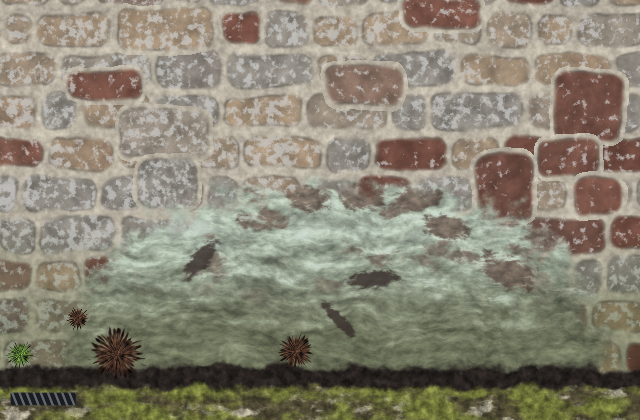
Give the GLSL for this texture, as a Shadertoy shader.

```glsl
// Weathered rubble stone wall with a green rock outcrop, dark soil and mossy ground.
#define COURSE 0.098
#define MORTAR vec3(0.73, 0.70, 0.64)
#define LICHEN vec3(0.80, 0.80, 0.79)
#define GREY_STONE vec3(0.56, 0.54, 0.51)
#define TAN_STONE vec3(0.56, 0.49, 0.41)
#define RED_STONE vec3(0.43, 0.29, 0.25)
#define MINT vec3(0.65, 0.70, 0.64)
#define OLIVE vec3(0.42, 0.44, 0.35)
#define SOIL vec3(0.15, 0.13, 0.12)
#define MOSS vec3(0.43, 0.45, 0.22)

float hash(vec2 p) {
  vec3 q = fract(p.xyx * vec3(0.1031, 0.103, 0.0973));
  q += dot(q, q.yzx + 33.33);
  return fract((q.x + q.y) * q.z);
}

float corner(vec2 cell, vec2 offset) {
  float a = 6.2832 * hash(cell);
  return dot(vec2(cos(a), sin(a)), offset);
}

// Gradient noise
float noise(vec2 p) {
  vec2 i = floor(p), f = fract(p), e = vec2(1, 0);
  vec2 u = f * f * (3.0 - 2.0 * f);
  return mix(mix(corner(i, f), corner(i + e, f - e), u.x),
    mix(corner(i + e.yx, f - e.yx), corner(i + 1.0, f - 1.0), u.x), u.y);
}

float fbm(vec2 p) {
  float sum = 0.0, amp = 0.6;
  for (int i = 0; i < 5; i++) {
    sum += amp * noise(p);
    p = mat2(1.6, 1.2, -1.2, 1.6) * p + 7.3;
    amp *= 0.55;
  }
  return sum;
}

float roundBox(vec2 p, vec2 size, float r) {
  vec2 d = abs(p) - size + r;
  return length(max(d, 0.0)) + min(max(d.x, d.y), 0.0) - r;
}

// Soft ragged ellipse mask
float blob(vec2 d, vec2 radius, float slope, float rag) {
  d.y -= slope * d.x;
  return 1.0 - smoothstep(0.7, 1.15, length(d / radius) + rag);
}

float jointAt(float i, float row) {
  return i + 0.55 * (hash(vec2(i, row) + 19.0) - 0.5);
}

vec3 wall(vec2 p, float px) {
  vec2 q = p + 0.016 * vec2(noise(p * 7.0), noise(p * 7.0 + 31.0))
    + 0.005 * vec2(noise(p * 32.0), noise(p * 32.0 + 9.0));
  // Coursed stones with uneven joints
  float row = floor(q.y / COURSE), width = mix(0.12, 0.19, hash(vec2(row, 3)));
  float u = q.x / width + 9.0 * hash(vec2(row, 8)), i = floor(u);
  i += step(jointAt(i + 1.0, row), u) - step(u, jointAt(i, row));
  float left = jointAt(i, row), right = jointAt(i + 1.0, row);
  float id = hash(vec2(i, row) + 4.0);
  vec2 local = vec2((u - 0.5 * (left + right)) * width, q.y - (row + 0.5) * COURSE);
  vec2 size = vec2((right - left) * width, COURSE - 0.012 * id) * 0.5;
  float d = roundBox(local, size - 0.008, 0.024);
  float red = smoothstep(0.55, 0.9, hash(vec2(id * 91.0, row)) + 0.22 * (p.x - 0.75));
  // Large stones: centre and half size
  vec4 large[10] = vec4[10](
    vec4(1.4, 0.746, 0.078, 0.075), vec4(1.355, 0.627, 0.074, 0.044),
    vec4(1.425, 0.534, 0.054, 0.044), vec4(1.2, 0.553, 0.066, 0.08),
    vec4(1.052, 0.97, 0.09, 0.038), vec4(0.252, 0.796, 0.086, 0.036),
    vec4(0.863, 0.796, 0.09, 0.047), vec4(0.393, 0.93, 0.113, 0.05),
    vec4(0.391, 0.683, 0.105, 0.055), vec4(0.397, 0.563, 0.066, 0.054));
  for (int k = 0; k < 10; k++) {
    float s = roundBox(q - large[k].xy, large[k].zw, 0.026);
    if (s < 0.013) {
      d = s;
      id = hash(vec2(k, 55));
      red = k < 6 ? 0.95 : (k == 6 ? 0.45 : 0.0);
    }
  }
  // Stone faces, lichen crust and shaded joints
  float speck = fbm(p * 55.0);
  vec3 face = mix(GREY_STONE, TAN_STONE, smoothstep(0.25, 0.9, id));
  face = mix(face, RED_STONE, red) * (0.94 + 0.17 * id + 0.42 * fbm(p * 22.0 + id * 40.0));
  float crust = speck + 0.5 * fbm(p * 7.0) + 0.13 * (1.0 - red) - 0.08 * p.x;
  face = mix(face, LICHEN, 0.72 * smoothstep(0.0, 0.35, crust));
  vec3 joint = MORTAR * (1.0 + 0.28 * speck + 0.2 * fbm(p * 12.0));
  vec3 col = mix(face, joint, smoothstep(-0.005 - px, 0.004 + px, d));
  float rim = d / 0.004;
  col *= 1.0 - 0.24 * exp(-rim * rim) * smoothstep(-0.3, 0.3, noise(p * 20.0));
  float dry = smoothstep(0.18, 0.52, p.y + 0.08 * noise(p * 6.0));
  return col * mix(vec3(0.76, 0.8, 0.72), vec3(1), dry);
}

vec3 outcrop(vec2 p) {
  vec2 q = p + 0.035 * vec2(fbm(p * 6.0), fbm(p * 6.0 + 17.0));
  float layers = fbm(vec2(q.x * 7.0 + q.y * 4.0, q.y * 28.0)), fine = fbm(q * vec2(38, 65));
  float high = smoothstep(0.17, 0.47, p.y + 0.1 * layers), rag = 0.7 * fine + 0.4 * layers;
  vec3 col = mix(OLIVE, MINT, high) * (1.0 + 0.5 * layers + 0.45 * fine);
  // Brown patches and boulders, then pale streaks
  float brown = high * smoothstep(0.1, 0.3, fbm(q * vec2(9, 14) + 4.0));
  for (float k = 0.0; k < 3.0; k++)
    brown = max(brown, blob(p - vec2(0.73 + 0.13 * k, 0.53), vec2(0.055, 0.032), 0.2 * k - 0.2, rag));
  brown = max(brown, blob(p - vec2(1.06, 0.46), vec2(0.055, 0.035), -0.2, rag));
  brown = max(brown, blob(p - vec2(1.21, 0.355), vec2(0.075, 0.04), -0.3, rag));
  col = mix(col, vec3(0.42, 0.35, 0.31) * (1.0 + 0.6 * fine), 0.78 * brown);
  float pale = high * smoothstep(0.16, 0.4, layers + 0.3 * fine);
  pale = max(pale, blob(p - vec2(0.42, 0.47), vec2(0.09, 0.025), -0.2, rag));
  col = mix(col, vec3(0.77, 0.82, 0.78), 0.65 * pale);
  // Deep clefts
  float cleft = blob(p - vec2(0.476, 0.381), vec2(0.04, 0.03), 0.9, rag);
  cleft = max(cleft, blob(p - vec2(0.805, 0.24), vec2(0.04, 0.02), -0.9, rag));
  cleft = max(cleft, blob(p - vec2(0.89, 0.335), vec2(0.06, 0.02), 0.1, rag));
  return mix(col, vec3(0.23, 0.19, 0.18), 0.8 * cleft);
}

void tuft(inout vec3 col, vec2 d, float r, vec3 tint) {
  float blades = noise(vec2(atan(d.y, d.x) * 9.0, length(d) * 45.0));
  float mask = 1.0 - smoothstep(0.75, 1.05, length(d) / r + 0.7 * blades);
  col = mix(col, tint * (0.9 + 1.3 * blades + 0.7 * noise(d * 110.0)), 0.9 * mask);
}

void mainImage(out vec4 fragColor, in vec2 fragCoord) {
  vec2 p = fragCoord / iResolution.y;
  float px = 1.0 / iResolution.y, rough = fbm(p * 14.0), speck = fbm(p * 50.0);
  // Outcrop swelling from the wall base
  float bulge = pow(abs(p.x - 0.8) / 0.65, 3.0) + pow(max(p.y - 0.1, 0.0) / 0.45, 2.0);
  vec3 col = mix(outcrop(p), wall(p, px), smoothstep(0.84, 1.12, bulge + 0.55 * rough));
  // Soil strip and mossy cobbles
  float edge = p.y + 0.035 * rough;
  col = mix(SOIL * (1.0 + 1.1 * speck), col, smoothstep(0.118, 0.135, edge));
  vec3 ground = mix(vec3(0.3, 0.28, 0.2), vec3(0.61, 0.59, 0.52), smoothstep(0.0, 0.25, fbm(p * vec2(16, 28))));
  ground = mix(ground, MOSS, smoothstep(-0.2, 0.15, fbm(p * vec2(9, 20) + 5.0)));
  col = mix(ground * (1.0 + 0.9 * speck), col, smoothstep(0.068, 0.084, edge));
  // Drain grate with slanted bars
  vec2 g = p - vec2(0.103, 0.05);
  float bars = smoothstep(0.25, 0.4, abs(fract((g.x + 0.4 * g.y) / 0.017) - 0.5));
  vec3 grate = mix(vec3(0.1, 0.11, 0.13), vec3(0.38, 0.4, 0.42), bars);
  col = mix(grate, col, smoothstep(-px, px, roundBox(g, vec2(0.078, 0.015), 0.004)));
  // Dry tufts and a small fern
  vec3 rust = vec3(0.27, 0.17, 0.13);
  tuft(col, p - vec2(0.278, 0.157), 0.055, rust);
  tuft(col, p - vec2(0.704, 0.163), 0.038, rust);
  tuft(col, p - vec2(0.185, 0.242), 0.023, rust);
  tuft(col, p - vec2(0.048, 0.155), 0.027, vec3(0.33, 0.46, 0.19));
  fragColor = vec4(clamp(col, 0.0, 1.0), 1);
}
```
